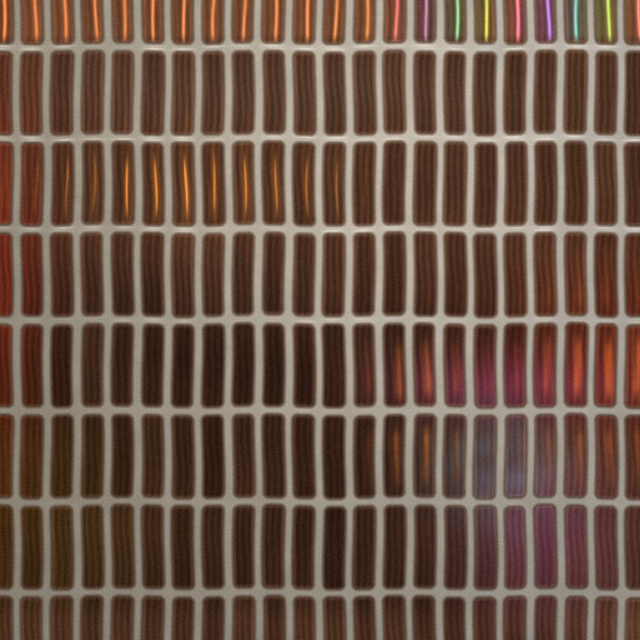
Write a WebGL 1 fragment shader that draws this pattern.

```glsl
precision highp float;
// Wall of narrow upright glazed brown tiles with pale grout and iridescent glints.
uniform vec2 u_resolution;

const vec2 PITCH = vec2(0.0472, 0.1420);
const vec2 ORIGIN = vec2(0.0265, 0.0740);
const vec2 HALF_TILE = vec2(0.0166, 0.0648);
const float CORNER = 0.008;

float hash(vec2 p) {
  return fract(sin(dot(p, vec2(127.1, 311.7))) * 4375.85);
}

// Soft elliptical patch of light
float spot(vec2 p, vec2 centre, vec2 radius) {
  vec2 q = (p - centre) / radius;
  return exp(-dot(q, q));
}

float bell(float x, float width) {
  return exp(-x * x / (width * width));
}

// Layered sines, about -1 to 1
float mottle(vec2 p) {
  float sum = 0.0;
  float gain = 0.5;
  for (int i = 0; i < 4; i++) {
    sum += gain * sin(p.x + 1.7 * sin(p.y)) * cos(p.y - 0.8 * sin(p.x));
    p = mat2(1.5, 1.1, -1.1, 1.5) * p + 2.3;
    gain *= 0.55;
  }
  return sum;
}

float roundedBox(vec2 p, vec2 halfSize, float radius) {
  vec2 q = abs(p) - halfSize + radius;
  return length(max(q, 0.0)) + min(max(q.x, q.y), 0.0) - radius;
}

vec3 spectrum(float t) {
  return 0.5 + 0.5 * cos(6.2832 * (t + vec3(0.0, 0.33, 0.67)));
}

// Glaze body: brown that darkens low and left, reddens at the sides
vec3 glaze(vec2 p, vec2 local, vec2 id) {
  float variation = hash(id);
  float light = 0.22 + 0.42 * smoothstep(0.42, 0.66, p.y);
  light += 0.45 * spot(p, vec2(1.0, 0.22), vec2(0.22, 0.3));
  light += 0.30 * (1.0 - smoothstep(0.02, 0.08, p.y));
  light += 0.22 * (variation - 0.5) + 0.12 * mottle(p * 14.0);
  vec3 col = mix(vec3(0.15, 0.085, 0.06), vec3(0.37, 0.235, 0.165), light);
  float haze = spot(p, vec2(0.45, 0.86), vec2(0.5, 0.07));
  col = mix(col, vec3(0.38, 0.28, 0.215), 0.45 * haze);
  float red = spot(p, vec2(0.0, 0.58), vec2(0.07, 0.3));
  red += 0.7 * spot(p, vec2(1.0, 0.46), vec2(0.2, 0.14));
  col += red * vec3(0.14, -0.01, -0.02);
  float olive = spot(p, vec2(0.05, 0.19), vec2(0.2, 0.16));
  col += olive * vec3(0.05, 0.05, -0.01);
  // Fine vertical streaks
  float streak = sin(local.x * 620.0 + variation * 6.0 + sin(local.y * 50.0));
  return col * (1.0 + 0.13 * streak);
}

// Reflected streaks and colour films on the glaze
vec3 sheen(vec2 p, vec2 local, vec2 id) {
  float variation = hash(id + 17.0);
  float offset = 0.004 + 0.006 * (variation - 0.5);
  float x = local.x - offset - 0.001 * sin(local.y * 45.0 + variation * 6.0);
  float fade = 1.0 - smoothstep(0.025, 0.06, abs(local.y + 0.01 * variation));
  float gold = spot(p, vec2(0.31, 0.71), vec2(0.19, 0.07));
  float top = smoothstep(0.925, 0.95, p.y);
  float amber = spot(p, vec2(0.65, 0.36), vec2(0.07, 0.13));
  amber += spot(p, vec2(0.94, 0.41), vec2(0.12, 0.13));
  vec3 col = vec3(0.80, 0.50, 0.17) * gold * fade * bell(x, 0.0022) * (0.4 + 0.7 * variation);
  col += vec3(0.18, 0.10, 0.02) * gold * bell(x, 0.008);
  col += vec3(0.36, 0.18, 0.05) * amber * fade * bell(x, 0.0065);
  vec3 film = mix(vec3(0.75, 0.43, 0.22), spectrum(p.x * 5.0) * 0.6 + 0.3, smoothstep(0.5, 0.8, p.x));
  col += film * top * (0.75 * bell(x, 0.003) + 0.18);
  float patchLight = spot(p, vec2(0.78, 0.27), vec2(0.10, 0.09));
  col += vec3(0.06, 0.17, 0.22) * patchLight * (0.8 + 0.4 * mottle(p * 35.0));
  col += vec3(0.16, 0.03, 0.13) * spot(p, vec2(0.79, 0.40), vec2(0.18, 0.05));
  col += vec3(0.12, 0.04, 0.13) * spot(p, vec2(0.85, 0.16), vec2(0.12, 0.12));
  return col;
}

// Grout: shaded flanks, pale crown, brightest high in the middle
vec3 grout(vec2 p, float depth) {
  float light = 0.78 + 0.26 * spot(p, vec2(0.6, 0.68), vec2(0.5, 0.5));
  light += 0.07 * smoothstep(0.5, 1.0, p.y) + 0.04 * mottle(p * 28.0);
  vec3 crown = mix(vec3(0.67, 0.63, 0.56), vec3(0.73, 0.70, 0.66), p.x);
  return light * mix(vec3(0.46, 0.385, 0.325), crown, smoothstep(0.0, 0.0055, depth));
}

void main() {
  vec2 p = gl_FragCoord.xy / u_resolution.y;
  vec2 wobble = 0.0011 * vec2(sin(p.y * 31.0 + p.x * 9.0), sin(p.x * 27.0));
  vec2 cell = (p + wobble - ORIGIN) / PITCH;
  vec2 id = floor(cell);
  vec2 local = (fract(cell) - 0.5) * PITCH;

  // Slightly uneven tile sizes and placement
  vec2 shift = 0.0016 * (vec2(hash(id + 3.0), hash(id + 8.0)) - 0.5);
  vec2 size = HALF_TILE - 0.0014 * hash(id + 5.0);
  float d = roundedBox(local - shift, size, CORNER);

  vec3 tile = glaze(p, local, id) + sheen(p, local, id);
  float rim = bell(d + 0.003, 0.0018) * hash(id + 11.0);
  tile += rim * vec3(0.10, 0.065, 0.045);
  vec3 col = mix(tile, grout(p, d), smoothstep(-0.0042, 0.0022, d));

  // Wet highlights broken along the level joints
  float joint = PITCH.y * 0.5 - abs(local.y);
  float wet = bell(joint - 0.002, 0.0026) * bell(local.x - shift.x * 4.0, 0.016);
  col += 0.20 * wet * hash(id + 23.0) * smoothstep(0.2, 0.8, p.y);

  col += 0.035 * (hash(floor(p * 512.0)) - 0.5);
  gl_FragColor = vec4(clamp(col, 0.0, 1.0), 1.0);
}
```
